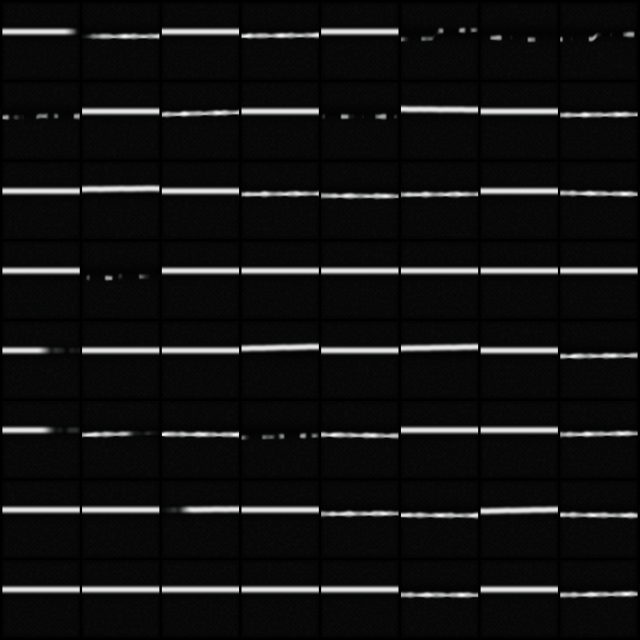
Give the GLSL for this pattern, as a three.js fragment shader.

```glsl
varying vec2 vUv;

const float TILES = 8.0;
const float GAP = 2.0 / 530.0;      // black line between tiles, in canvas units
const float BAR_HEIGHT = 0.622;     // resting height of a bar, in tile units

float hash(vec2 cell, float salt) {
  return fract(sin(dot(cell, vec2(127.1, 311.7)) + salt * 74.7) * 4375.85);
}

// Layered sines, from -1 to 1
float waves(float x, float seed) {
  return (sin(x * 17.0 + seed) + 0.8 * sin(x * 34.0 + seed * 2.3)
    + 0.4 * sin(x * 59.0 + seed * 3.7)) / 2.2;
}

// Distance to the nearest scattered point
float cellular(vec2 p) {
  vec2 base = floor(p);
  float nearest = 1.5;
  for (int j = -1; j <= 1; j++) {
    for (int i = -1; i <= 1; i++) {
      vec2 cell = base + vec2(float(i), float(j));
      vec2 point = cell + vec2(hash(cell, 1.0), hash(cell, 2.0));
      nearest = min(nearest, distance(p, point));
    }
  }
  return nearest;
}

// Soft horizontal stroke with separate widths above and below its axis
float stroke(float offset, float above, float below) {
  float width = offset > 0.0 ? above : below;
  return exp(-pow(abs(offset) / width, 2.5));
}

// Bar of one tile: straight, raised, ragged or broken
float bar(vec2 p, vec2 tile) {
  float kind = hash(tile, 3.0);
  float raised = step(0.5, kind) * step(kind, 0.64);
  float ragged = step(0.64, kind);
  float broken = step(0.89, kind);
  float seed = 40.0 * hash(tile, 4.0);
  float ripple = waves(p.x, seed);

  float axis = BAR_HEIGHT + 0.05 * raised * (hash(tile, 5.0) - 0.2);
  axis -= ragged * mix(0.025, 0.075, hash(tile, 6.0)) + 0.025 * broken;
  axis += (p.x - 0.5) * (hash(tile, 7.0) - 0.4) * 0.05 * max(raised, ragged);
  axis += ripple * (0.008 * ragged + 0.002 * raised);
  axis += broken * 0.16 * (hash(tile, 8.0) - 0.3) * smoothstep(0.4, 0.5, p.x);

  float above = mix(0.041, 0.034, ragged);
  float below = above * (1.0 - ragged * (0.15 - 0.4 * ripple));

  // Worn patches along the bar
  float patches = waves(p.x * 0.8, seed + 9.0);
  float ink = mix(0.91, 0.78 + 0.2 * patches, ragged);
  ink = mix(ink, 0.65 * smoothstep(-0.1, 0.7, patches), broken);

  // Some bars fade out toward one end
  float along = hash(tile, 9.0) < 0.6 ? p.x : 1.0 - p.x;
  float start = mix(0.4, 0.85, hash(tile, 10.0));
  float fading = step(0.82, hash(tile, 11.0));
  float residue = 0.12 + 0.12 * waves(p.x, seed + 3.0);
  ink *= mix(1.0, residue, fading * smoothstep(start, start + 0.22, along));

  return ink * stroke(p.y - axis, above, below);
}

// Dim woven ground, darker around the bar and at the tile rim
float ground(vec2 p, vec2 tile) {
  float weave = sin(p.x * 100.5) * sin(p.y * 100.5);
  float grain = cellular(p * 22.0 + tile * 31.0);
  float shadow = exp(-pow((p.y - BAR_HEIGHT + 0.02) / 0.09, 2.0));
  vec2 rim = smoothstep(vec2(0.0), vec2(0.06), min(p, 1.0 - p));
  float level = 0.022 + 0.005 * weave + 0.02 * grain;
  return level * (1.0 - 0.6 * shadow) * mix(0.6, 1.0, rim.x * rim.y);
}

// 1 inside the tile, 0 in the gap
float tileMask(vec2 p) {
  vec2 inside = smoothstep(vec2(-0.008), vec2(0.008), min(p, 1.0 - p));
  return inside.x * inside.y;
}

void main() {
  float pitch = (1.0 - GAP) / TILES;
  vec2 grid = (vUv - 0.5 * GAP) / pitch;
  vec2 tile = floor(grid);
  vec2 p = (fract(grid) - 0.5) * pitch / (pitch - GAP) + 0.5;

  float light = max(ground(p, tile), bar(p, tile)) * tileMask(p);
  vec3 tint = mix(vec3(0.96, 1.03, 0.99), vec3(1.0), smoothstep(0.1, 0.5, light));
  gl_FragColor = vec4(light * tint, 1.0);
}
```
